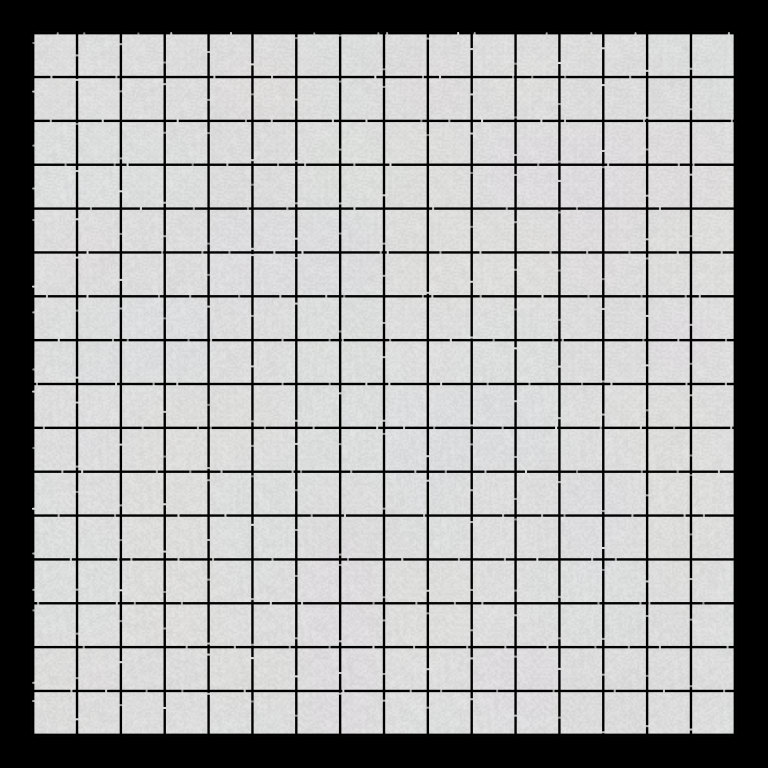
Reproduce this pattern procedurally as a WebGL 1 fragment shader.

```glsl
precision highp float;

uniform vec2 u_resolution;

const float CELLS = 16.0;          // repeats across and down
const float MARGIN = 0.0432;       // black border, in canvas units
const float LINE_WIDTH = 0.0031;
const float NICK_LENGTH = 0.0027;  // gap in a line, measured along it
const float NICK_CHANCE = 0.85;
const float NICK_MIN_STRENGTH = 0.55;
const float GRAIN_SCALE = 420.0;
const float GRAIN_AMOUNT = 0.055;
const float MOTTLE_SCALE = 90.0;
const float MOTTLE_AMOUNT = 0.014;
const float TINT_SCALE = 9.0;
const float TINT_AMOUNT = 0.012;
const vec3 PAPER = vec3(0.864);
const vec3 INK = vec3(0.0);

float hash(vec2 p) {
  return fract(sin(dot(p, vec2(127.1, 311.7))) * 43758.5453);
}

float valueNoise(vec2 p) {
  vec2 cell = floor(p);
  vec2 f = fract(p);
  f = f * f * (3.0 - 2.0 * f);
  float low = mix(hash(cell), hash(cell + vec2(1.0, 0.0)), f.x);
  float high = mix(hash(cell + vec2(0.0, 1.0)), hash(cell + vec2(1.0, 1.0)), f.x);
  return mix(low, high, f.y);
}

// Coverage of a band of the given width, softened over one pixel
float band(float dist, float width, float pixel) {
  return clamp((0.5 * width - abs(dist)) / pixel + 0.5, 0.0, 1.0);
}

// Ink of the nearest line in one direction, with one random nick per cell
float nickedLine(float across, float along, float pitch, float pixel, float seed) {
  float index = floor(across + 0.5);
  float segment = floor(along);
  vec2 id = vec2(index, segment) + seed;
  float line = band((across - index) * pitch, LINE_WIDTH, pixel);

  float center = mix(0.05, 0.95, hash(id));
  float nick = band((along - segment - center) * pitch, NICK_LENGTH, pixel);
  nick *= step(hash(id + 17.3), NICK_CHANCE);
  nick *= mix(NICK_MIN_STRENGTH, 1.0, hash(id + 41.9));
  // The closing line at the far end stays whole
  nick *= step(index, CELLS - 0.5);
  return line * (1.0 - nick);
}

vec3 paperColor(vec2 uv) {
  float grain = (valueNoise(uv * GRAIN_SCALE) - 0.5) * GRAIN_AMOUNT;
  float mottle = (valueNoise(uv * MOTTLE_SCALE + 5.7) - 0.5) * MOTTLE_AMOUNT;
  vec3 tint = vec3(valueNoise(uv * TINT_SCALE),
                   valueNoise(uv * TINT_SCALE + 31.0),
                   valueNoise(uv * TINT_SCALE + 67.0)) - 0.5;
  return PAPER + grain + mottle + tint * TINT_AMOUNT;
}

void main() {
  float side = min(u_resolution.x, u_resolution.y);
  vec2 uv = (gl_FragCoord.xy - 0.5 * u_resolution) / side + 0.5;
  float pixel = 1.0 / side;

  // Grid coordinates count cells from the top left corner
  float pitch = (1.0 - 2.0 * MARGIN) / CELLS;
  vec2 grid = (vec2(uv.x, 1.0 - uv.y) - MARGIN) / pitch;

  float vertical = nickedLine(grid.x, grid.y, pitch, pixel, 3.0);
  float horizontal = nickedLine(grid.y, grid.x, pitch, pixel, 59.0);

  // The panel includes its outer lines, so their nicks show in the border
  float panelWidth = 1.0 - 2.0 * MARGIN + LINE_WIDTH;
  float panel = band(uv.x - 0.5, panelWidth, pixel) * band(uv.y - 0.5, panelWidth, pixel);
  // Joint coverage avoids a pale seam between outer line and border
  vec2 outside = step(vec2(0.5 * (panelWidth - LINE_WIDTH)), abs(uv - 0.5));
  float paper = panel * (1.0 - vertical) * (1.0 - horizontal);
  vec2 nickOnly = vec2(1.0 - vertical, 1.0 - horizontal);
  vec2 rim = band(0.0, LINE_WIDTH, pixel) - nickOnly;
  paper *= 1.0 - max(outside.x * step(0.0, rim.x) * (1.0 - nickOnly.x),
                     outside.y * step(0.0, rim.y) * (1.0 - nickOnly.y));

  gl_FragColor = vec4(mix(INK, paperColor(uv), paper), 1.0);
}
```
